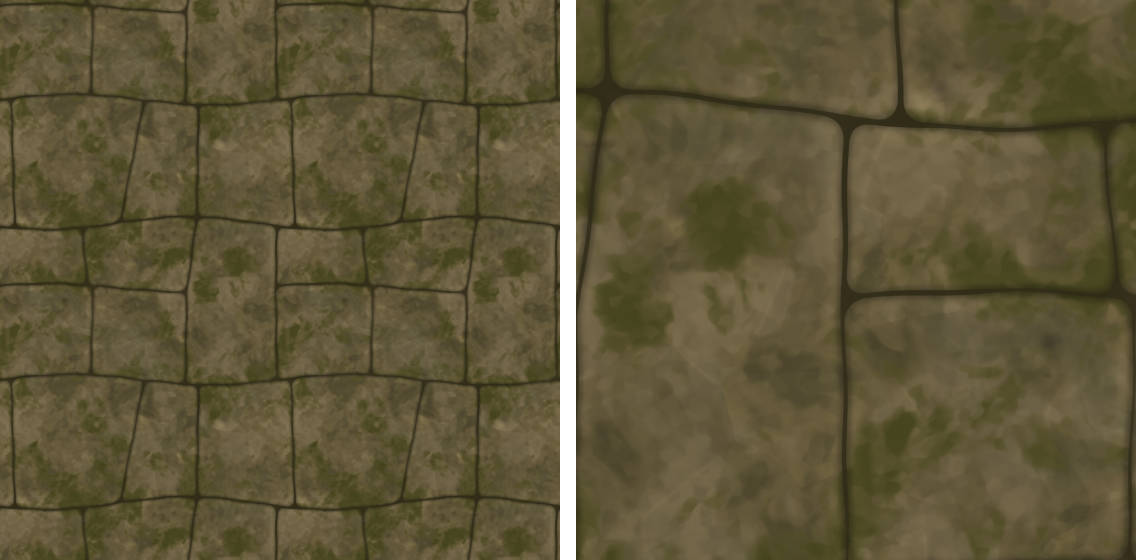
Left: the whole. Right: its middle third, enlarged.
Write a Shadertoy shader that draws this texture.

```glsl
const float TAU = 6.2831853;
const float REPEATS = 2.0;
const vec3 STONE_DARK = vec3(0.315, 0.285, 0.185);
const vec3 STONE_MID = vec3(0.39, 0.345, 0.225);
const vec3 STONE_LIGHT = vec3(0.445, 0.395, 0.28);
const vec3 STONE_COOL = vec3(0.34, 0.325, 0.235);
const vec3 MOSS = vec3(0.32, 0.30, 0.15);
const vec3 MOSS_DEEP = vec3(0.25, 0.25, 0.105);
const vec3 JOINT = vec3(0.185, 0.165, 0.09);

vec3 hash3(vec2 cell, float seed) {
    vec3 q = fract(vec3(cell.xyx + seed * 1.7) * vec3(0.1031, 0.1030, 0.0973));
    q += dot(q, q.yxz + 33.33);
    return fract((q.xxy + q.yzz) * q.zyx);
}

// Soft cellular patches, wrapping after n cells
float patches(vec2 p, float n, float seed) {
    vec2 cell = floor(p * n), f = fract(p * n);
    float sum = 0.0, total = 0.0;
    for (int j = -1; j <= 1; j++)
    for (int i = -1; i <= 1; i++) {
        vec2 o = vec2(i, j);
        vec3 h = hash3(mod(cell + o, n), seed);
        vec2 r = o + h.xy - f;
        float w = exp(-9.0 * dot(r, r));
        sum += w * h.z;
        total += w;
    }
    return sum / total;
}

float mottle(vec2 p, float n, float seed) {
    float sum = 0.0, amp = 0.4;
    for (int i = 0; i < 4; i++) {
        sum += amp * patches(p, n, seed + float(i) * 7.0);
        n *= 2.0;
        amp *= 0.72;
    }
    return sum / 1.045;
}

// Flaked facets: x = closeness to an edge, y = facet value
vec2 facets(vec2 p, float n, float seed) {
    vec2 cell = floor(p * n), f = fract(p * n);
    float near = 9.0, next = 9.0, value = 0.0;
    for (int j = -1; j <= 1; j++)
    for (int i = -1; i <= 1; i++) {
        vec2 o = vec2(i, j);
        vec3 h = hash3(mod(cell + o, n), seed);
        float d = length(o + h.xy - f);
        next = min(next, max(d, near));
        if (d < near) { near = d; value = h.z; }
    }
    return vec2(1.0 - smoothstep(0.0, 0.09, next - near), value);
}

// Sparse dents, lit on one side
float dents(vec2 p, float n, float seed) {
    vec3 h = hash3(mod(floor(p * n), n), seed);
    vec2 r = (fract(p * n) - mix(vec2(0.35), vec2(0.65), h.xy)) / 0.12;
    return step(0.72, h.z) * dot(r, vec2(-0.6, 0.8)) * exp(-dot(r, r));
}

float roundMin(float a, float b, float k) {
    float h = max(k - abs(a - b), 0.0) / k;
    return min(a, b) - h * h * k * 0.25;
}

float bed(float x, float level, float swing, float phase) {
    return level + swing * cos(TAU * (x - phase));
}

// Three courses of three stones: x = depth inside, y = height above foot, z = id
vec3 masonry(vec2 p) {
    float high = bed(p.x, 0.028, 0.015, 0.667);
    float middle = bed(p.x, 0.356, 0.019, 0.755);
    float low = bed(p.x, 0.797, 0.023, 0.17);
    float y = fract(p.y);
    if (y < high) y += 1.0;
    float course = step(middle, y) + step(low, y);
    float top = course < 0.5 ? high : course < 1.5 ? middle : low;
    float foot = course < 0.5 ? middle : course < 1.5 ? low : high + 1.0;

    // Slanted upright joints
    vec3 joints = vec3(-0.015, 0.333, 0.667), slant = vec3(0.004, -0.009, -0.005);
    if (course > 0.5) { joints = vec3(0.040, 0.516, 0.709); slant = vec3(0.013, -0.086, -0.006); }
    if (course > 1.5) { joints = vec3(-0.011, 0.294, 0.703); slant = vec3(-0.004, 0.018, -0.036); }
    joints += slant * (y - top) / (foot - top);
    float x = fract(p.x - joints.x);
    vec2 ends = joints.yz - joints.x;
    float column = step(ends.x, x) + step(ends.y, x);
    float left = column < 0.5 ? 0.0 : column < 1.5 ? ends.x : ends.y;
    float right = column < 0.5 ? ends.x : column < 1.5 ? ends.y : 1.0;

    // The last stone of the outer courses is one tall block
    float above = y - top, below = foot - y, id = course * 3.0 + column;
    if (id == 2.0) above = 1.0;
    if (id == 8.0) { below = 1.0; id = 2.0; }
    float sides = roundMin(x - left, right - x, 0.02);
    return vec3(roundMin(sides, roundMin(above, below, 0.02), 0.028), below, id);
}

void mainImage(out vec4 fragColor, in vec2 fragCoord) {
    vec2 uv = fragCoord / iResolution.xy;
    vec2 p = vec2(uv.x, 1.0 - uv.y) * REPEATS;
    float pixel = REPEATS / min(iResolution.x, iResolution.y);
    vec2 warped = p + 0.008 * sin(TAU * (p.yx * vec2(5.0, 4.0) + p * vec2(2.0, 3.0)));
    vec3 stone = masonry(p + 0.0014 * sin(TAU * (p.yx * 6.0 + p * vec2(3.0, 2.0))));
    float tint = hash3(vec2(stone.z, 3.0), 5.0).z;

    // Mottled stone face
    float tone = mottle(warped, 9.0, 1.0) + 0.04 * (tint - 0.5);
    vec3 color = mix(STONE_DARK, STONE_MID, smoothstep(0.24, 0.46, tone));
    color = mix(color, STONE_LIGHT, smoothstep(0.45, 0.68, tone));
    color = mix(color, STONE_COOL, 0.4 * smoothstep(0.5, 0.8, mottle(warped, 5.0, 21.0)));

    // Flakes, dents and grain
    vec2 flake = facets(warped, 8.0, 31.0);
    color *= 1.0 + 0.08 * (flake.y - 0.5) + 0.05 * flake.x * smoothstep(0.5, 0.7, tone);
    color *= 1.0 + 0.5 * dents(p, 7.0, 43.0) + 0.10 * (patches(p, 64.0, 51.0) - 0.5);

    // Small moss blotches, thicker at the joints and the foot of each stone
    float edge = 1.0 - smoothstep(0.0, 0.05, stone.x);
    float growth = mottle(warped, 9.0, 61.0) + 0.07 * edge
                 + 0.06 * (1.0 - smoothstep(0.0, 0.10, stone.y));
    color = mix(color, MOSS, 0.75 * smoothstep(0.53, 0.70, growth));
    color = mix(color, MOSS_DEEP, 0.7 * smoothstep(0.65, 0.82, growth));

    // Worn rim, soft shade and a thin joint of uneven strength
    color *= 1.0 + 0.05 * exp(-pow((stone.x - 0.016) / 0.007, 2.0));
    color *= 1.0 - 0.28 * (1.0 - smoothstep(0.0, 0.012, stone.x));
    float strength = patches(p, 7.0, 71.0);
    float width = 0.0012 + 0.0024 * strength;
    float gap = 1.0 - smoothstep(width - pixel * 0.7, width + pixel * 0.7, stone.x);
    fragColor = vec4(mix(color, JOINT, (0.55 + 0.4 * strength) * gap), 1.0);
}
```
